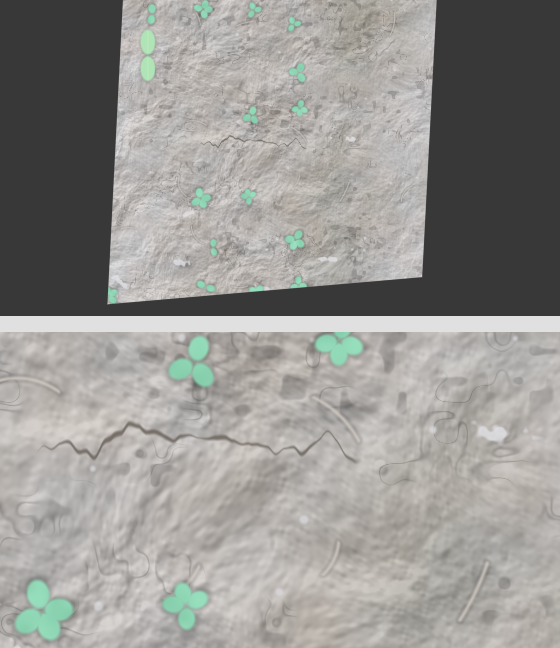
Top, the full canvas; bottom, a detail of the centre.
Write a Shadertoy shader that draws this texture.

```glsl
// A leaning sheet of pale, trampled soil on a flat dark grey ground.
// Relief-lit fractal noise makes the crust; cell scatters add clods, grit,
// straw, flakes and seedlings, and one jagged crack crosses the middle.

const vec3 BACKDROP = vec3(0.22);
const vec3 SOIL = vec3(0.712, 0.695, 0.680);
const vec3 PALE_SOIL = vec3(0.765, 0.757, 0.757);
const vec3 DAMP_SOIL = vec3(0.650, 0.638, 0.605);
const vec3 CRACK_DARK = vec3(0.40, 0.37, 0.34);
const vec3 STRAW = vec3(0.84, 0.81, 0.78);
const vec3 FLAKE = vec3(0.88, 0.88, 0.90);
const vec3 SPROUT = vec3(0.56, 0.84, 0.71);
const vec3 BIG_LEAF = vec3(0.69, 0.89, 0.71);
const vec2 LIGHT_STEP = vec2(-0.0022, 0.0040);
const float RELIEF = 1.55;
const float TAU = 6.2832;

float hash(vec2 p) {
    vec3 q = fract(p.xyx * vec3(0.1031, 0.1030, 0.0973));
    q += dot(q, q.yzx + 33.33);
    return fract((q.x + q.y) * q.z);
}

float noise(vec2 p) {
    vec2 i = floor(p), f = fract(p);
    f = f * f * (3.0 - 2.0 * f);
    return mix(mix(hash(i), hash(i + vec2(1, 0)), f.x),
               mix(hash(i + vec2(0, 1)), hash(i + vec2(1, 1)), f.x), f.y);
}

float fbm(vec2 p) {
    float sum = 0.0, amp = 0.5;
    for (int i = 0; i < 5; i++) {
        sum += amp * noise(p);
        p = mat2(1.6, 1.2, -1.2, 1.6) * p + 7.3;
        amp *= 0.53;
    }
    return sum;
}

mat2 turn(float a) { return mat2(cos(a), -sin(a), sin(a), cos(a)); }

float cover(float d, float blur) { return 1.0 - smoothstep(-blur, blur, d); }

float ellipse(vec2 p, vec2 r) { return (length(p / r) - 1.0) * min(r.x, r.y); }

// Offset from a jittered cell centre; id receives the cell number.
vec2 scatter(vec2 p, float size, float jitter, float seed, out vec2 id) {
    id = floor(p / size) + seed;
    vec2 shift = vec2(hash(id + 3.1), hash(id + 8.7)) - 0.5;
    return (fract(p / size) - 0.5 - shift * jitter) * size;
}

float height(vec2 p) {
    vec2 warp = vec2(noise(p * 9.0), noise(p * 9.0 + 40.0)) * 0.05;
    float h = fbm((p + warp) * 13.0);
    vec2 id;
    vec2 q = scatter(p, 0.085, 0.5, 20.0, id);
    float r = mix(0.008, 0.024, hash(id));
    float clod = 1.0 - smoothstep(0.3, 1.0, length(q + warp * 0.2) / r);
    return h + 0.10 * clod * step(0.6, hash(id + 5.0));
}

vec3 soil(vec2 p) {
    float smoothSide = smoothstep(0.95, 1.2, p.x);
    float broad = fbm(p * vec2(4.5, 3.0) + 11.0);
    float damp = exp(-pow((p.x - 1.06 - 0.1 * (p.y - 0.5)) / 0.10, 2.0));
    float edge = smoothstep(1.12, 1.34, p.x) + smoothstep(0.62, 0.36, p.x);
    vec3 col = mix(SOIL, PALE_SOIL, clamp(edge * 0.65 + (broad - 0.45) * 1.8, 0.0, 1.0));
    col = mix(col, DAMP_SOIL, clamp(damp * 0.65 + (0.43 - broad) * 2.6, 0.0, 1.0));
    // Slanting light, fine grain and faint colour drift
    float slope = height(p) - height(p + LIGHT_STEP);
    col += clamp(slope * RELIEF, -0.15, 0.10) * mix(1.0, 0.65, smoothSide);
    col += (noise(p * 170.0) - 0.5) * 0.035;
    col += (noise(p * 14.0 + 60.0) - 0.5) * vec3(0.022, 0.0, -0.018);
    // Short curved creases and dark pits
    float crease = abs(noise(p * 24.0 + 2.0 * noise(p * 50.0)) - 0.5);
    float patchy = smoothstep(0.55, 0.75, noise(p * 17.0 + 30.0));
    col *= 1.0 - 0.15 * patchy * (1.0 - smoothstep(0.0, 0.10, crease));
    float pit = smoothstep(0.70, 0.86, noise(p * 65.0)) * smoothstep(0.5, 0.75, noise(p * 8.0 + 5.0));
    return col * (1.0 - 0.16 * pit);
}

vec3 litter(vec3 col, vec2 p, float blur) {
    vec2 id;
    // Pale grit
    vec2 q = scatter(p, 0.045, 0.6, 70.0, id);
    float size = mix(0.002, 0.005, hash(id));
    col = mix(col, FLAKE, 0.65 * cover(length(q) - size, blur) * step(0.89, hash(id + 1.0)));
    // Bent straws with a thin shadow
    q = turn(TAU * hash(id = floor(p / 0.17) + 90.0)) * scatter(p, 0.17, 0.4, 90.0, id);
    q.y += (hash(id + 2.0) - 0.5) * 22.0 * q.x * q.x;
    float len = mix(0.012, 0.042, hash(id + 4.0));
    float straw = length(vec2(max(abs(q.x) - len, 0.0), q.y)) - 0.0018;
    float present = step(0.62, hash(id + 6.0));
    col *= 1.0 - 0.18 * present * cover(straw - 0.002, blur * 1.5);
    col = mix(col, STRAW, 0.8 * present * cover(straw, blur));
    // Ragged white flakes
    q = turn(TAU * hash(floor(p / 0.24) + 120.0)) * scatter(p, 0.24, 0.5, 120.0, id);
    float flake = ellipse(q, vec2(0.030, 0.008)) + (noise(p * 110.0) - 0.4) * 0.012;
    return mix(col, FLAKE, 0.8 * cover(flake, blur) * step(0.72, hash(id + 9.0)));
}

vec3 seedlings(vec3 col, vec2 p, float blur) {
    vec2 id;
    vec2 q = scatter(p, 0.145, 0.45, 40.0, id);
    float present = step(0.60, hash(id + 2.0)) * step(id.x, 46.5);
    float count = 2.0 + floor(hash(id + 4.0) * 2.9);
    float scale = mix(0.7, 1.15, hash(id + 6.0));
    float leaves = 1.0;
    for (float i = 0.0; i < 4.0; i++) {
        if (i >= count) break;
        vec2 leaf = turn(TAU * (hash(id) + i / count + 0.06 * sin(i * 5.0))) * q / scale;
        leaves = min(leaves, ellipse(leaf - vec2(0.016, 0.0), vec2(0.0135, 0.0105)) * scale);
    }
    col *= 1.0 - 0.22 * present * cover(leaves - 0.003, blur * 2.0);
    col = mix(col, SPROUT + 0.08 * (noise(p * 60.0) - 0.5), present * cover(leaves, blur));
    // One large pair of upright leaves
    q = p - vec2(0.468, 0.825);
    float pair = ellipse(vec2(q.x, abs(q.y) - 0.042), vec2(0.023, 0.039));
    col *= 1.0 - 0.15 * cover(pair - 0.003, blur * 2.0);
    float vein = 0.04 * cover(abs(q.x) - 0.001, blur);
    return mix(col, BIG_LEAF + vein, cover(pair, blur));
}

vec3 crack(vec3 col, vec2 p, float blur) {
    float t = (p.x - 0.625) / 0.35;
    float path = 0.535 + 0.025 * sin(3.14 * t) + 0.030 * (noise(vec2(p.x * 32.0, 4.0)) - 0.5)
               + 0.010 * (noise(vec2(p.x * 110.0, 9.0)) - 0.5);
    float width = 0.0035 * noise(vec2(p.x * 45.0, 2.0)) * smoothstep(0.0, 0.15, t);
    float along = smoothstep(0.0, 0.05, t) * smoothstep(1.0, 0.95, t);
    return mix(col, CRACK_DARK, 0.8 * along * cover(abs(p.y - path) - width, blur));
}

void mainImage(out vec4 fragColor, in vec2 fragCoord) {
    vec2 p = fragCoord / iResolution.y;
    float pixel = 1.0 / iResolution.y;
    float blur = max(pixel, 0.0022);
    vec3 col = soil(p);
    col = crack(col, p, blur);
    col = litter(col, p, blur);
    col = seedlings(col, p, blur);
    // Leaning sheet with a rising lower edge
    float left = 0.338 + 0.051 * p.y;
    float right = 1.3295 + 0.0525 * p.y;
    float bottom = 0.0077 + 0.0863 * p.x;
    float outside = max(max(left - p.x, p.x - right), bottom - p.y);
    col = mix(BACKDROP, col, cover(outside, pixel * 0.7));
    fragColor = vec4(clamp(col, 0.0, 1.0), 1.0);
}
```
